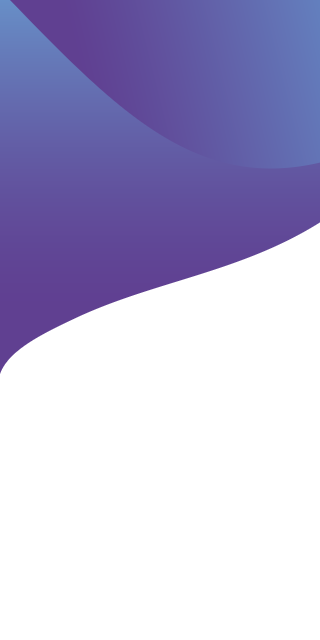
A WebGL 1 fragment shader for this background:

```glsl
precision highp float;
// Two overlapping violet and blue waves hanging from the top of a white page.
uniform vec2 u_resolution;

const vec3 PAPER = vec3(1.0);
const vec3 VIOLET = vec3(0.375, 0.25, 0.57);
const vec3 SKY = vec3(0.405, 0.56, 0.78);
const vec3 PERIWINKLE = vec3(0.39, 0.50, 0.745);

vec2 bezier(vec2 a, vec2 b, vec2 c, vec2 d, float t) {
  float s = 1.0 - t;
  return s * s * s * a + 3.0 * s * s * t * b + 3.0 * s * t * t * c + t * t * t * d;
}

vec2 bezierTangent(vec2 a, vec2 b, vec2 c, vec2 d, float t) {
  float s = 1.0 - t;
  return s * s * (b - a) + 2.0 * s * t * (c - b) + t * t * (d - c);
}

// Approximate signed distance to a left-to-right curve, negative above it
float curveDistance(vec2 p, vec2 a, vec2 b, vec2 c, vec2 d) {
  float low = 0.0;
  float high = 1.0;
  for (int i = 0; i < 16; i++) {
    float middle = 0.5 * (low + high);
    if (bezier(a, b, c, d, middle).x < p.x) low = middle;
    else high = middle;
  }
  float t = 0.5 * (low + high);
  vec2 offset = p - bezier(a, b, c, d, t);
  vec2 tangent = normalize(bezierTangent(a, b, c, d, t));
  return tangent.x * offset.y - tangent.y * offset.x;
}

float largeWave(vec2 p) {
  vec2 joint = vec2(0.234, 0.995);
  if (p.x < joint.x) {
    return curveDistance(p, vec2(0.0, 1.169), vec2(0.026, 1.094), vec2(0.135, 1.042), joint);
  }
  return curveDistance(p, joint, vec2(0.482, 0.878), vec2(0.75, 0.852), vec2(1.0, 0.695));
}

float smallWave(vec2 p) {
  return curveDistance(p, vec2(0.031, 0.0), vec2(0.365, 0.344), vec2(0.612, 0.599), vec2(1.0, 0.508));
}

float coverage(float distanceToEdge, float pixel) {
  return clamp(0.5 - distanceToEdge / pixel, 0.0, 1.0);
}

void main() {
  // Canvas space: x spans 0..1, y runs down 0..2
  vec2 uv = gl_FragCoord.xy / u_resolution;
  vec2 p = vec2(uv.x, 2.0 * (1.0 - uv.y));
  float pixel = max(1.0 / u_resolution.x, 2.0 / u_resolution.y);

  // Vertical fade of the large wave
  float rise = clamp(1.0 - p.y / 0.96, 0.0, 1.0);
  vec3 largeColor = mix(VIOLET, SKY, pow(rise, 1.5));

  // Tilted sideways fade of the small wave
  float sweep = clamp((p.x - 0.25 * p.y - 0.2) / 0.8, 0.0, 1.0);
  vec3 smallColor = mix(VIOLET, PERIWINKLE, pow(sweep, 1.15));

  // Layers from back to front
  vec3 color = mix(PAPER, largeColor, coverage(largeWave(p), pixel));
  color = mix(color, smallColor, coverage(smallWave(p), pixel));
  gl_FragColor = vec4(color, 1.0);
}
```
